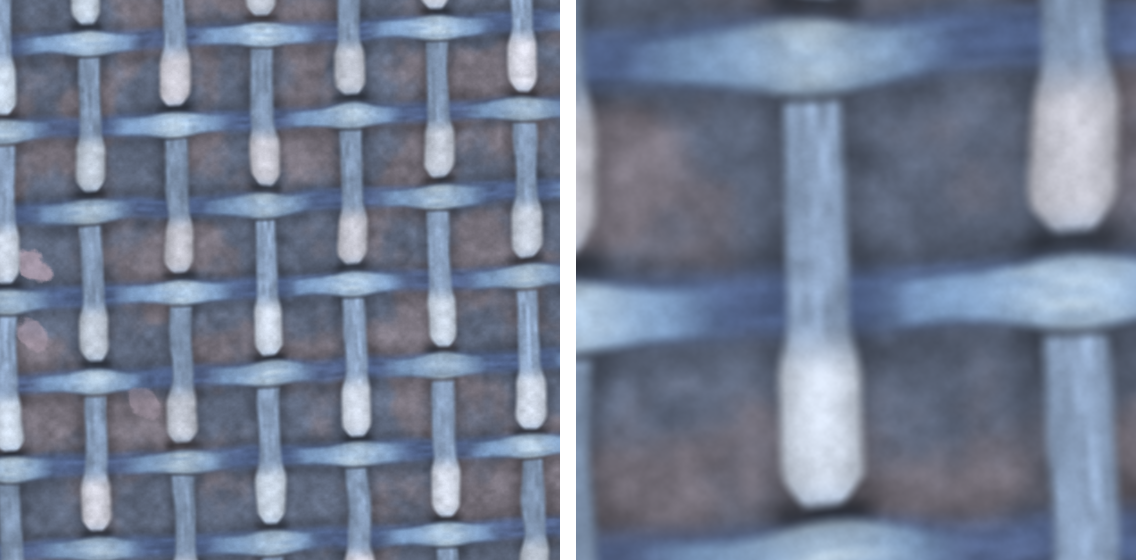
Left: the whole. Right: its middle third, enlarged.
A Shadertoy shader for this texture:

```glsl
// Macro view of an open plain weave: pale blue threads over a dark, worn backing.
#define PITCH vec2(0.1556, 0.1510)   // thread spacing, in canvas units
#define ORIGIN vec2(0.156, 0.078)    // first weft-over crossing, from the top left
#define SKEW vec2(0.022, 0.046)      // lean of the warp and of the weft
#define WARP_WIDTH 0.125             // half widths, in pitches
#define WEFT_WIDTH 0.150
#define SOFT 0.035                   // edge softness, in pitches
#define VARIATION 0.12               // brightness change between repeats
#define GRAIN 0.11                   // strength of the fine mottling

const vec3 GAP = vec3(0.37, 0.41, 0.49);
const vec3 GAP_WARM = vec3(0.47, 0.45, 0.49);
const vec3 WEFT_DARK = vec3(0.32, 0.40, 0.57);
const vec3 WEFT_BLUE = vec3(0.49, 0.61, 0.76);
const vec3 WEFT_LIGHT = vec3(0.74, 0.82, 0.89);
const vec3 WARP_BLUE = vec3(0.52, 0.60, 0.71);
const vec3 WARP_BEAD = vec3(0.82, 0.81, 0.85);
const vec3 FLAKE = vec3(0.67, 0.61, 0.67);

float hash(vec2 p) {
    return fract(sin(dot(p, vec2(127.1, 311.7))) * 43758.5453);
}

float noise(vec2 p) {
    vec2 i = floor(p), f = fract(p);
    f = f * f * (3.0 - 2.0 * f);
    return mix(mix(hash(i), hash(i + vec2(1, 0)), f.x),
               mix(hash(i + vec2(0, 1)), hash(i + vec2(1, 1)), f.x), f.y);
}

float fbm(vec2 p) {
    float sum = 0.0, gain = 0.5;
    for (int i = 0; i < 4; i++) {
        sum += gain * noise(p);
        p = p * 2.03 + 17.3;
        gain *= 0.5;
    }
    return sum / 0.9375;
}

// 1 inside a band of the given half width, fading to 0 at its edge
float band(float d, float halfWidth, float soft) {
    return 1.0 - smoothstep(halfWidth - soft, halfWidth + soft, abs(d));
}

// Smooth pulse that is 1 between a and b
float pulse(float x, float a, float b, float soft) {
    return smoothstep(a - soft, a + soft, x) * (1.0 - smoothstep(b - soft, b + soft, x));
}

void mainImage(out vec4 fragColor, in vec2 fragCoord) {
    vec2 p = fragCoord / iResolution.xy;
    p.y = 1.0 - p.y;
    vec2 q = p - ORIGIN;
    vec2 g = (q + vec2(-SKEW.x * q.y, SKEW.y * q.x)) / PITCH;
    g += 0.05 * (vec2(noise(g * 2.3), noise(g * 2.3 + 40.0)) - 0.5);

    // Thread coordinates: each thread surfaces once in two pitches
    vec2 id = floor(g + 0.5);
    vec2 across = g - id;
    float warpAlong = mod(g.y + id.x, 2.0);
    float weftAlong = mod(g.x + id.y + 1.0, 2.0) - 1.0;
    float warpRnd = hash(vec2(id.x, floor((g.y + id.x) / 2.0)) + 3.0);
    float weftRnd = hash(vec2(floor((g.x + id.y + 1.0) / 2.0), id.y) + 71.0);

    // Backing with warm patches, darker beside the threads
    vec3 color = mix(GAP, GAP_WARM, smoothstep(0.40, 0.70, fbm(g * 1.6 + 9.0)));
    color *= 0.82 + 0.36 * fbm(g * 5.0);
    color *= 1.0 - 0.20 * band(across.x, 0.21, 0.09);
    color *= 1.0 - 0.16 * band(across.y, 0.24, 0.09);

    // Weft: sunken dark length, then the lit crown
    float weftStreak = noise(g * vec2(5.0, 22.0));
    vec3 sunken = WEFT_DARK * (0.88 + 0.24 * weftStreak);
    color = mix(color, sunken, 0.8 * band(across.y + 0.02, 0.12, 0.07));
    float crown = exp(-pow(weftAlong / 0.27, 2.0));
    float lit = pulse(weftAlong, -0.58 - 0.12 * weftRnd, 0.40 + 0.15 * weftRnd, 0.16);
    float weftHalf = mix(0.09, WEFT_WIDTH, crown);
    float weftRound = 1.0 - 0.22 * pow(across.y / WEFT_WIDTH, 2.0);
    vec3 weft = mix(WEFT_BLUE, WEFT_LIGHT, crown * (0.55 + 0.45 * weftStreak));
    weft *= weftRound * (1.0 + VARIATION * (weftRnd - 0.5));
    color = mix(color, weft, lit * band(across.y, weftHalf, SOFT));

    // Pale flakes caught in the weave near the left edge
    for (int i = 0; i < 3; i++) {
        float k = float(i);
        vec2 d = p - vec2(0.06 + 0.10 * k * (k - 1.0), 0.475 + 0.122 * k);
        d.y -= 0.5 * d.x;
        float edge = length(d * vec2(1.0, 1.15)) + 0.025 * (fbm(p * 45.0) - 0.5);
        color = mix(color, FLAKE, (0.85 - 0.2 * k) * (1.0 - smoothstep(0.025, 0.037, edge)));
    }

    // Warp: a slim shaft that swells into a bright bead before it dives
    float beadEnd = 1.76 + 0.05 * (warpRnd - 0.5);
    float bead = pulse(warpAlong, 1.16, beadEnd, 0.13);
    float tip = smoothstep(beadEnd - 0.22, beadEnd + 0.04, warpAlong);
    float warpHalf = WARP_WIDTH + 0.045 * bead - 0.07 * tip * tip;
    float visible = pulse(warpAlong, 0.17, beadEnd + 0.01, SOFT);
    float warpStreak = noise(g * vec2(22.0, 5.0));
    vec3 beadColor = mix(WARP_BEAD, WEFT_LIGHT, 0.7 * hash(vec2(warpRnd, 5.0)));
    vec3 warp = mix(WARP_BLUE * (0.90 + 0.2 * warpStreak), beadColor, bead);
    warp *= 1.03 - 0.24 * pow(across.x / 0.17, 2.0);
    warp *= 1.0 + VARIATION * (warpRnd - 0.5);
    float dive = pulse(warpAlong, beadEnd, beadEnd + 0.08, 0.05);
    color *= 1.0 - 0.28 * dive * band(across.x, 0.17, 0.07);
    color = mix(color, warp, visible * band(across.x, warpHalf, SOFT));

    // Fine mottling over everything
    color *= 1.0 + GRAIN * (fbm(p * 75.0) - 0.5) * 2.0;
    fragColor = vec4(clamp(color, 0.0, 1.0), 1.0);
}
```
